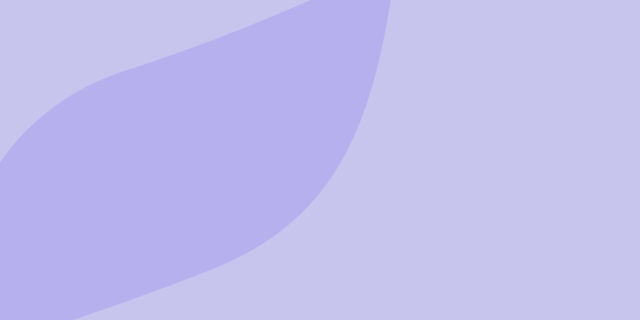
A Shadertoy shader for this background:

```glsl
vec2 bezier(vec2 a, vec2 b, vec2 c, vec2 d, float t) {
    float s = 1.0 - t;
    return s * s * s * a + 3.0 * s * t * (s * b + t * c) + t * t * t * d;
}

// Signed distance to a curve that advances steadily along x; positive above it
float curveDistance(vec2 p, vec2 a, vec2 b, vec2 c, vec2 d) {
    float low = 0.0, high = 1.0;
    for (int i = 0; i < 18; i++) {
        float middle = 0.5 * (low + high);
        if (bezier(a, b, c, d, middle).x < p.x) low = middle;
        else high = middle;
    }
    float t = 0.5 * (low + high), s = 1.0 - t;
    vec2 tangent = s * s * (b - a) + 2.0 * s * t * (c - b) + t * t * (d - c);
    return (p.y - bezier(a, b, c, d, t).y) * tangent.x / length(tangent);
}

// Upper edge, running left to right
float upperEdge(vec2 p) {
    vec2 joint = vec2(0.391, 0.779);
    if (p.x < joint.x)
        return curveDistance(p, vec2(0.0, 0.492), vec2(0.104, 0.643), vec2(0.247, 0.732), joint);
    return curveDistance(p, joint, vec2(0.586, 0.841), vec2(0.781, 0.917), vec2(0.971, 1.0));
}

// Right edge, running bottom to top with swapped axes
float rightEdge(vec2 p) {
    vec2 joint = vec2(0.154, 0.651);
    if (p.y < joint.x)
        return curveDistance(p.yx, vec2(0.0, 0.229), vec2(0.049, 0.370), vec2(0.099, 0.513), joint);
    return curveDistance(p.yx, joint, vec2(0.307, 1.047), vec2(0.602, 1.156), vec2(1.0, 1.221));
}

void mainImage(out vec4 fragColor, in vec2 fragCoord) {
    vec2 p = fragCoord / iResolution.xy * vec2(2.0, 1.0);
    float pixel = 1.0 / iResolution.y;

    // Leaf between both edges, over a plain backdrop
    float leaf = max(upperEdge(p), rightEdge(p));
    float coverage = 1.0 - smoothstep(-0.7 * pixel, 0.7 * pixel, leaf);
    vec3 backdrop = vec3(0.780, 0.767, 0.933);
    vec3 lilac = vec3(0.714, 0.690, 0.932);
    fragColor = vec4(mix(backdrop, lilac, coverage), 1.0);
}
```
